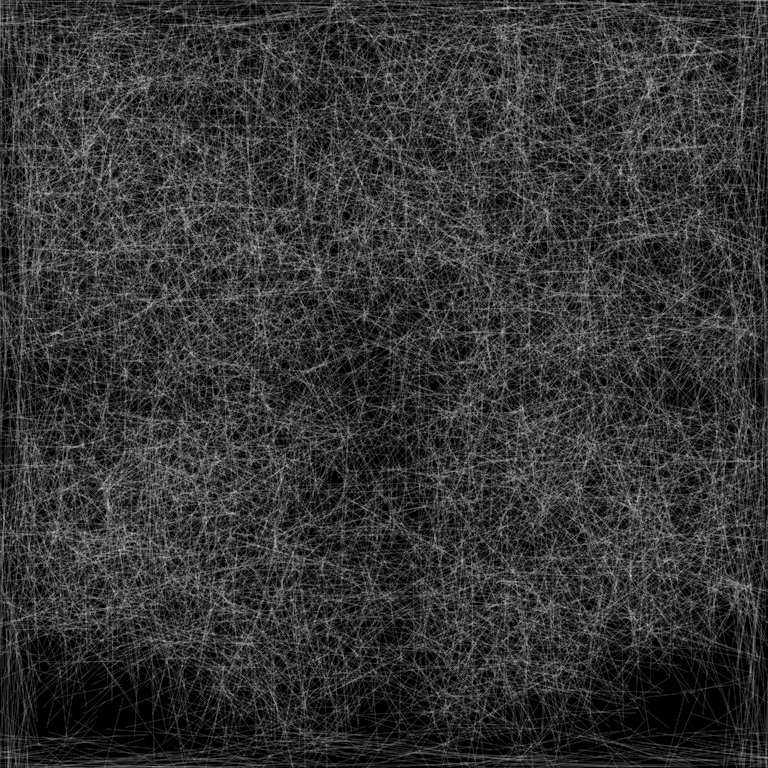
This texture is drawn by a three.js fragment shader. Its source:

```glsl
// Thousands of faint, straight hair-thin strands layered into a grey web on black.
varying vec2 vUv;

const float STRAND_ALPHA = 0.11;

vec4 hash4(vec3 p) {
  vec4 q = fract(p.xyzx * vec4(0.1031, 0.1030, 0.0973, 0.1099));
  q += dot(q, q.wzxy + 33.33);
  return fract((q.xxyz + q.yzzw) * q.zywx);
}

float valueNoise(vec2 p) {
  vec2 i = floor(p);
  vec2 f = fract(p);
  f = f * f * (3.0 - 2.0 * f);
  float low = mix(hash4(vec3(i, 7.0)).x, hash4(vec3(i + vec2(1.0, 0.0), 7.0)).x, f.x);
  float high = mix(hash4(vec3(i + vec2(0.0, 1.0), 7.0)).x, hash4(vec3(i + 1.0, 7.0)).x, f.x);
  return mix(low, high, f.y);
}

float bell(float x, float width) {
  return exp(-x * x / (width * width));
}

// Share of strands kept around a point: clumps, a dark cross and dark lower corners.
float density(vec2 p) {
  float side = abs(2.0 * p.x - 1.0);
  float keep = 0.66 + 0.42 * valueNoise(p * 7.0 + 3.0);
  keep *= 1.0 - 0.4 * bell(p.y - 0.5, 0.035) * smoothstep(0.1, 0.5, side);
  keep *= 1.0 - 0.4 * bell(p.x - 0.51, 0.08) * (1.0 - smoothstep(0.48, 0.7, p.y));
  keep *= mix(0.14, 1.0, smoothstep(0.09, 0.21, p.y + 0.13 * (1.0 - smoothstep(0.2, 0.75, side))));
  keep *= 1.0 - 0.3 * (1.0 - smoothstep(0.05, 0.28, p.y));
  vec2 border = min(p, 1.0 - p);
  return keep * smoothstep(-0.01, 0.05, min(border.x, border.y));
}

// Crisp line profile, given the distance across it in canvas units.
float hairline(float d) {
  return 1.0 - smoothstep(0.0007, 0.0013, abs(d));
}

// One strand per cell of a randomly shifted grid; odd layers run upright.
float webLayer(vec2 uv, float layer) {
  bool upright = mod(layer, 2.0) > 0.5;
  vec2 p = upright ? uv.yx : uv;
  vec4 grid = hash4(vec3(layer, 3.0, 11.0));
  float size = mix(0.1, 0.2, grid.x);
  vec2 q = p / size + grid.yz;
  vec2 cell = floor(q);
  vec2 f = q - cell;
  vec4 rnd = hash4(vec3(cell, layer + 20.0));

  float start = 0.2 * rnd.w;
  float end = 1.0 - 0.2 * fract(rnd.w * 17.0);
  float t = (f.x - start) / (end - start);
  float strand = hairline((f.y - mix(rnd.x, rnd.y, t)) * size);
  strand *= smoothstep(0.0, 0.01, t) * smoothstep(0.0, 0.01, 1.0 - t);

  if (strand > 0.0) {
    vec2 middle = (cell + 0.5 * vec2(start + end, rnd.x + rnd.y) - grid.yz) * size;
    strand *= step(rnd.z, density(upright ? middle.yx : middle));
  }
  return strand;
}

// Long strands that hug the two borders parallel to the first axis.
float borderStrand(vec2 p, float layer) {
  float side = step(0.5, p.y);
  float depth = min(p.y, 1.0 - p.y);
  vec4 grid = hash4(vec3(layer, side, 29.0));
  float q = p.x / mix(0.12, 0.28, grid.x) + grid.y;
  vec4 rnd = hash4(vec3(floor(q), side, layer + 400.0));
  vec2 ends = 0.055 * rnd.xy * rnd.xy;
  return hairline(depth - mix(ends.x, ends.y, fract(q)));
}

void main() {
  float strands = 0.0;
  for (int i = 0; i < 260; i++) {
    strands += webLayer(vUv, float(i));
  }
  for (int i = 0; i < 18; i++) {
    strands += borderStrand(vUv, float(i));
    strands += borderStrand(vUv.yx, float(i) + 50.0);
  }

  // Each overlap covers the same share of the remaining black.
  float grey = 1.0 - pow(1.0 - STRAND_ALPHA, strands);
  gl_FragColor = vec4(vec3(grey), 1.0);
}
```
